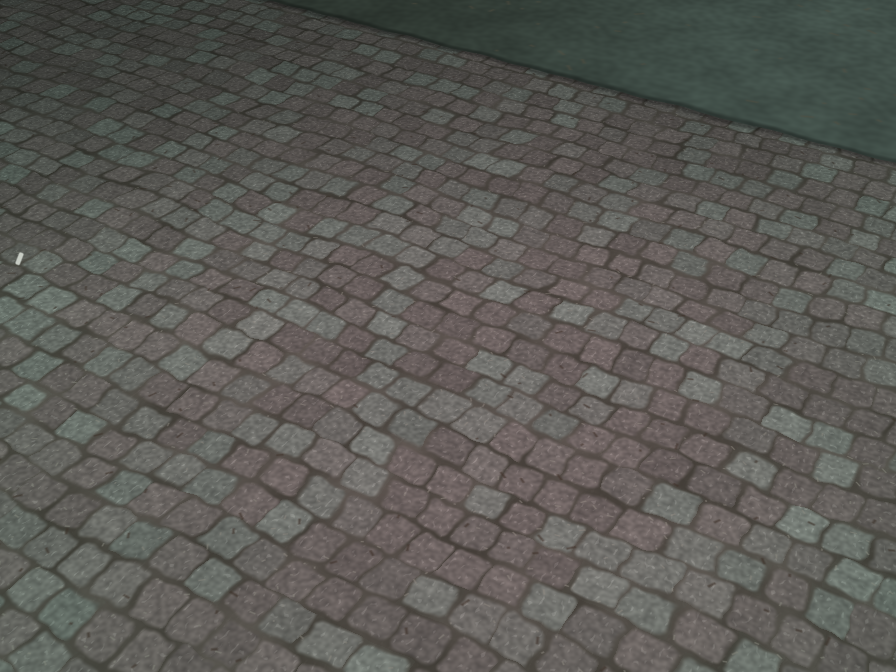
Write a Shadertoy shader that draws this texture.

```glsl
float hash(vec2 p) {
    vec3 q = fract(p.xyx * 0.1031);
    q += dot(q, q.yzx + 33.33);
    return fract((q.x + q.y) * q.z);
}

float cornerSlope(vec2 cell, vec2 offset) {
    float angle = 6.2832 * hash(cell);
    return dot(vec2(cos(angle), sin(angle)), offset);
}

// Gradient noise, roughly -0.7 to 0.7
float noise(vec2 p) {
    vec2 i = floor(p), f = fract(p);
    vec2 s = f * f * f * (f * (f * 6.0 - 15.0) + 10.0);
    vec2 e = vec2(1, 0);
    return mix(mix(cornerSlope(i, f), cornerSlope(i + e, f - e), s.x),
               mix(cornerSlope(i + e.yx, f - e.yx), cornerSlope(i + 1.0, f - 1.0), s.x), s.y);
}

mat2 turn(float angle) {
    float c = cos(angle), s = sin(angle);
    return mat2(c, s, -s, c);
}

float roundBox(vec2 p, vec2 halfSize, float radius) {
    vec2 q = abs(p) - halfSize + radius;
    return length(max(q, 0.0)) + min(max(q.x, q.y), 0.0) - radius;
}

// Coverage of small, randomly turned scraps
float litter(vec2 p, float density, float blur) {
    vec2 id = floor(p);
    vec2 shift = vec2(hash(id + 7.0), hash(id + 13.0)) - 0.5;
    vec2 q = turn(6.2832 * hash(id)) * (fract(p) - 0.5 - 0.4 * shift);
    float d = roundBox(q, vec2(0.05 + 0.14 * hash(id + 19.0), 0.045), 0.03);
    return step(1.0 - density, hash(id + 31.0)) * (1.0 - smoothstep(-blur, blur, d));
}

vec3 cobbles(vec2 p, float pixel) {
    // Wandering courses with an irregular bond
    vec2 w = p + 0.45 * vec2(noise(p * 0.27), noise(p * 0.23 + 40.0));
    w += 0.10 * vec2(noise(p * 2.3), noise(p * 2.3 + 70.0));
    float row = floor(w.y);
    w.x += 0.5 * row + 0.4 * hash(vec2(row, 5.0));
    vec2 id = floor(w);
    float tone = hash(id + 3.0);

    // Stone outline
    vec2 q = fract(w) - 0.5 + 0.08 * (vec2(hash(id + 11.0), hash(id + 23.0)) - 0.5);
    q = turn(0.2 * (hash(id + 41.0) - 0.5)) * q;
    float d = roundBox(q, vec2(0.45, 0.44) + 0.04 * (hash(id + 53.0) - 0.5), 0.13);

    // Stone face with mottling and grain
    vec3 stone = mix(vec3(0.405, 0.375, 0.37), vec3(0.43, 0.445, 0.43), smoothstep(0.3, 1.0, tone));
    stone *= 0.95 + 0.13 * hash(id + 61.0);
    float grainFade = 1.0 - smoothstep(0.1, 0.5, pixel);
    stone *= 1.0 + 0.12 * noise(p * 3.1) + 0.20 * grainFade * noise(p * 8.0);
    stone += 0.07 * grainFade * smoothstep(0.22, 0.5, noise(p * vec2(11.0, 7.0) + 90.0));

    // Joints partly filled with dust
    float blur = 0.045 + 0.5 * pixel;
    float joint = smoothstep(-blur, blur, d);
    float wear = clamp(0.6 + 0.9 * noise(p * 0.7 + 17.0), 0.2, 0.95);
    vec3 filler = mix(vec3(0.38, 0.355, 0.335), vec3(0.235, 0.22, 0.195), wear);
    vec3 color = mix(stone, filler, joint * 0.85);

    // Pale scraps and dark crumbs
    color = mix(color, vec3(0.56, 0.54, 0.51), 0.55 * litter(p * 2.6, 0.22, 0.03 + pixel));
    return mix(color, vec3(0.24, 0.19, 0.16), 0.6 * litter(p * 1.7 + 55.0, 0.13, 0.03 + pixel));
}

void mainImage(out vec4 fragColor, in vec2 fragCoord) {
    vec2 uv = fragCoord / iResolution.y;

    // Ground plane in perspective, turned to the paving courses
    float depth = 1.78 - uv.y;
    vec2 ground = vec2((uv.x - 0.667) * 1.78, 3.64) / depth;
    vec2 p = 12.8 * vec2(dot(ground, vec2(0.85, -0.53)), dot(ground, vec2(0.53, 0.85)));
    float pixel = 0.5 * length(fwidth(p));
    vec3 color = cobbles(p, pixel);

    // Dim, greenish falloff away from the middle
    vec2 fromCentre = uv - vec2(0.72, 0.4);
    float edge = smoothstep(0.15, 0.85, length(fromCentre * vec2(0.95, 1.1)));
    color *= mix(vec3(1.02, 0.99, 0.99), vec3(0.90, 0.98, 0.94), edge);
    color *= 1.0 - 0.24 * smoothstep(0.5, 1.0, uv.y);
    color *= 1.0 - 0.20 * smoothstep(0.6, 1.1, uv.y - 0.45 * uv.x + 0.1);
    color *= 1.0 + 0.06 * noise(uv * 3.0);

    // Smooth asphalt behind a dark border
    float border = p.y - 46.6 + 0.22 * noise(p * 0.6);
    vec3 asphalt = mix(vec3(0.18, 0.215, 0.19), vec3(0.255, 0.31, 0.285),
                       smoothstep(0.45, 1.15, uv.x - 0.9 * (uv.y - 0.9)));
    asphalt *= 1.0 + 0.14 * noise(p * 0.5) + 0.12 * noise(p * 2.5);
    asphalt = mix(asphalt, vec3(0.34, 0.31, 0.25), 0.5 * litter(p * 0.9, 0.22, 0.03 + pixel));
    color = mix(color, asphalt, smoothstep(-pixel, pixel, border));
    color *= 1.0 - 0.30 * (1.0 - smoothstep(0.1, 0.35 + pixel, abs(border)));

    // One white paper stub
    float stub = roundBox(turn(-1.2) * (uv - vec2(0.029, 0.615)), vec2(0.009, 0.003), 0.002);
    color = mix(color, vec3(0.78, 0.80, 0.77), 1.0 - smoothstep(-0.001, 0.002, stub));
    fragColor = vec4(color, 1.0);
}
```
